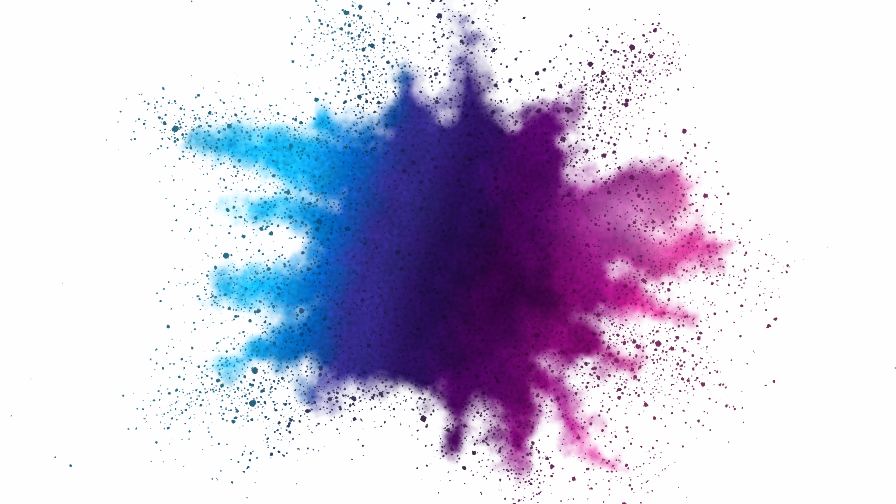
Reproduce this background procedurally as a WebGL 1 fragment shader.

```glsl
precision highp float;
// A burst of coloured powder on white: tapered lobes are blended into one
// cloud, roughened by gradient noise, tinted by a slanted colour ramp from
// cyan to pink, and surrounded by layers of scattered grains.
uniform vec2 u_resolution;

const vec3 PAPER = vec3(0.995, 0.998, 1.0);
const vec3 CYAN = vec3(0.08, 0.72, 0.97);
const vec3 BLUE = vec3(0.01, 0.37, 0.72);
const vec3 INDIGO = vec3(0.20, 0.16, 0.54);
const vec3 NIGHT = vec3(0.17, 0.06, 0.37);
const vec3 PLUM = vec3(0.31, 0.02, 0.39);
const vec3 MAGENTA = vec3(0.58, 0.04, 0.50);
const vec3 PINK = vec3(0.82, 0.13, 0.55);
const float RAMP_SLANT = 0.30;
const float BLEND = 0.035;      // rounding between lobes
const float WARP = 0.045;       // large billows
const float FRAY = 0.055;       // small ragged edges
const float GRAIN_SCALE = 38.0; // cells of the coarsest grains

vec2 hash2(vec2 p) {
  vec3 q = fract(p.xyx * vec3(0.1031, 0.1030, 0.0973));
  q += dot(q, q.yzx + 33.33);
  return fract((q.xx + q.yz) * q.zy);
}

float gradientNoise(vec2 p) {
  vec2 i = floor(p), f = fract(p);
  vec2 u = f * f * f * (f * (f * 6.0 - 15.0) + 10.0);
  vec2 e = vec2(1.0, 0.0);
  float a = dot(hash2(i) * 2.0 - 1.0, f);
  float b = dot(hash2(i + e) * 2.0 - 1.0, f - e);
  float c = dot(hash2(i + e.yx) * 2.0 - 1.0, f - e.yx);
  float d = dot(hash2(i + 1.0) * 2.0 - 1.0, f - 1.0);
  return mix(mix(a, b, u.x), mix(c, d, u.x), u.y);
}

float fbm(vec2 p) {
  float sum = 0.0, amp = 0.8;
  for (int i = 0; i < 4; i++) {
    sum += amp * gradientNoise(p);
    p = mat2(1.6, 1.2, -1.2, 1.6) * p + 17.3;
    amp *= 0.5;
  }
  return sum;
}

// Tapered capsule from root to tip.
float lobe(vec2 p, vec2 root, vec2 tip, float rootR, float tipR) {
  vec2 axis = tip - root;
  float h = clamp(dot(p - root, axis) / dot(axis, axis), 0.0, 1.0);
  return length(p - root - axis * h) - mix(rootR, tipR, h);
}

float join(float a, float b) {
  float h = max(BLEND - abs(a - b), 0.0) / BLEND;
  return min(a, b) - h * h * BLEND * 0.25;
}

float cloudShape(vec2 p) {
  float d = (length((p - vec2(0.01, 0.0)) / vec2(0.28, 0.29)) - 1.0) * 0.28;
  // upper side
  d = join(d, lobe(p, vec2(0.06, 0.25), vec2(0.015, 0.48), 0.060, 0.006));
  d = join(d, lobe(p, vec2(-0.06, 0.20), vec2(-0.09, 0.33), 0.09, 0.03));
  d = join(d, lobe(p, vec2(-0.16, 0.16), vec2(-0.24, 0.26), 0.08, 0.03));
  d = join(d, lobe(p, vec2(0.15, 0.15), vec2(0.225, 0.265), 0.12, 0.04));
  // left fingers
  d = join(d, lobe(p, vec2(-0.22, 0.165), vec2(-0.51, 0.227), 0.085, 0.012));
  d = join(d, lobe(p, vec2(-0.20, 0.05), vec2(-0.42, 0.085), 0.06, 0.010));
  d = join(d, lobe(p, vec2(-0.20, -0.06), vec2(-0.45, -0.07), 0.08, 0.025));
  d = join(d, lobe(p, vec2(-0.20, -0.14), vec2(-0.45, -0.23), 0.09, 0.015));
  // lower side
  d = join(d, lobe(p, vec2(-0.12, -0.15), vec2(-0.265, -0.28), 0.11, 0.025));
  d = join(d, lobe(p, vec2(0.03, -0.25), vec2(0.015, -0.39), 0.07, 0.015));
  d = join(d, lobe(p, vec2(0.10, -0.22), vec2(0.145, -0.42), 0.10, 0.015));
  d = join(d, lobe(p, vec2(0.19, -0.26), vec2(0.335, -0.445), 0.05, 0.006));
  // right plumes
  d = join(d, lobe(p, vec2(0.20, -0.15), vec2(0.36, -0.22), 0.08, 0.015));
  d = join(d, lobe(p, vec2(0.25, -0.05), vec2(0.475, -0.125), 0.09, 0.010));
  d = join(d, lobe(p, vec2(0.25, 0.03), vec2(0.51, 0.005), 0.09, 0.035));
  return join(d, lobe(p, vec2(0.25, 0.07), vec2(0.42, 0.11), 0.09, 0.065));
}

// Wider sprays that carry loose grains beyond the cloud.
float sprayShape(vec2 p, float d) {
  d = min(d, lobe(p, vec2(-0.10, 0.25), vec2(-0.20, 0.44), 0.07, 0.035));
  d = min(d, lobe(p, vec2(0.20, 0.20), vec2(0.39, 0.39), 0.10, 0.025));
  d = min(d, lobe(p, vec2(-0.25, 0.15), vec2(-0.58, 0.25), 0.10, 0.0));
  d = min(d, lobe(p, vec2(-0.25, -0.18), vec2(-0.57, -0.32), 0.11, 0.0));
  d = min(d, lobe(p, vec2(-0.15, -0.20), vec2(-0.40, -0.42), 0.10, -0.02));
  d = min(d, lobe(p, vec2(0.10, -0.25), vec2(0.16, -0.46), 0.12, 0.03));
  d = min(d, lobe(p, vec2(0.20, -0.15), vec2(0.53, -0.26), 0.13, 0.01));
  return min(d, lobe(p, vec2(0.30, 0.0), vec2(0.63, -0.04), 0.08, -0.02));
}

vec3 powderColor(float t) {
  vec3 c = mix(CYAN, BLUE, smoothstep(-0.38, -0.22, t));
  c = mix(c, INDIGO, smoothstep(-0.25, -0.14, t));
  c = mix(c, NIGHT, smoothstep(-0.13, 0.0, t));
  c = mix(c, PLUM, smoothstep(0.0, 0.12, t));
  c = mix(c, MAGENTA, smoothstep(0.13, 0.30, t));
  return mix(c, PINK, smoothstep(0.30, 0.46, t));
}

float grains(vec2 p, float chance, float pixel) {
  float cover = 0.0, scale = GRAIN_SCALE;
  for (int i = 0; i < 4; i++) {
    p = mat2(0.8, 0.6, -0.6, 0.8) * p + 3.7;
    vec2 cell = floor(p * scale), pick = hash2(cell + 50.0);
    vec2 offset = fract(p * scale) - 0.5 - 0.45 * (hash2(cell) - 0.5);
    float radius = mix(0.08, 0.26, pick.y * pick.y) / scale;
    float dist = length(offset) / scale + 0.003 * gradientNoise(p * 190.0);
    float dot1 = 1.0 - smoothstep(radius - pixel * 0.6, radius + pixel * 0.6, dist);
    cover = max(cover, dot1 * step(pick.x, chance * (0.35 + 0.25 * float(i))));
    scale *= 1.5;
  }
  return cover;
}

void main() {
  vec2 p = (gl_FragCoord.xy - 0.5 * u_resolution) / u_resolution.y;
  float billow = fbm(p * 6.0), fine = fbm(p * 17.0 + 9.0);
  vec2 warped = p + WARP * vec2(billow, fbm(p * 6.0 + 31.0));
  float d = cloudShape(warped) + FRAY * fine;

  // Cloud body, thin at the rim and in the pale right plume
  float density = 1.0 - smoothstep(-0.045, 0.022, d);
  float plume = length((warped - vec2(0.39, 0.08)) / vec2(0.10, 0.09));
  density *= 1.0 - 0.62 * exp(-plume * plume) * (0.8 + 0.8 * billow);
  float t = warped.x - RAMP_SLANT * warped.y;
  vec3 tint = powderColor(t + 0.04 * fine);

  // Dark heart, soft folds and fine powder texture
  float heart = exp(-dot(warped - vec2(0.08, -0.07), warped - vec2(0.08, -0.07)) * 22.0);
  tint *= 1.06 - 0.30 * heart + 0.28 * billow + 0.22 * fine;
  tint *= 1.0 + 0.25 * gradientNoise(p * 110.0);
  vec3 color = mix(PAPER, clamp(tint, 0.0, 1.0), density);

  // Loose grains, dense near the rim and sparse over the body
  float spray = sprayShape(warped, d) + 0.05 * billow;
  float chance = 0.55 * exp(-max(spray + 0.02, 0.0) * 26.0);
  chance *= 1.0 - smoothstep(0.08, 0.14, spray);
  chance *= mix(0.35, 1.0, smoothstep(-0.09, 0.0, d));
  float speck = grains(p, chance, 1.0 / u_resolution.y);
  color = mix(color, powderColor(t) * 0.45, speck * mix(0.85, 0.55, density));
  gl_FragColor = vec4(color, 1.0);
}
```
